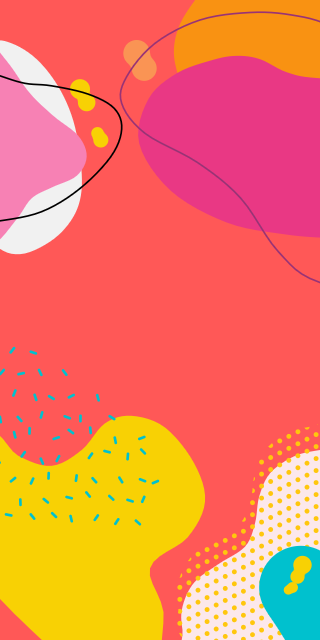
A Shadertoy shader for this background:

```glsl
// Flat collage of soft blobs, loose outlines, confetti dashes and a dotted patch.
// Blobs are closed Catmull-Rom curves turned into signed distances; pebbles are
// smooth unions of circles; dots and confetti are repeated cells.
#define DESIGN_HEIGHT 768.0
#define KNOTS 14
#define CURVE_STEPS 6
#define INK_HALF_WIDTH 1.0
#define DOT_RADIUS 2.9
#define DOT_SHIFT vec2(5.0, 29.0)
#define CONFETTI_CELL 25.5
#define CONFETTI_JITTER 14.0

const vec2 ORANGE_CAP[KNOTS] = vec2[KNOTS](
    vec2(252, -20), vec2(232, 3), vec2(216, 29), vec2(209, 55), vec2(211, 80), vec2(222, 105), vec2(260, 140),
    vec2(330, 150), vec2(420, 140), vec2(450, 90), vec2(450, 0), vec2(410, -60), vec2(340, -70), vec2(290, -55));
const vec2 MAGENTA_BLOB[KNOTS] = vec2[KNOTS](
    vec2(255, 72), vec2(284, 67), vec2(312, 71), vec2(345, 87), vec2(385, 94), vec2(500, 98), vec2(500, 290),
    vec2(400, 286), vec2(340, 281), vec2(272, 267), vec2(205, 229), vec2(167, 172), vec2(178, 119), vec2(212, 88));
const vec2 PURPLE_LOOP[KNOTS] = vec2[KNOTS](
    vec2(500, 80), vec2(400, 32), vec2(350, 18), vec2(300, 15), vec2(240, 24), vec2(186, 52), vec2(152, 92),
    vec2(146, 124), vec2(174, 160), vec2(237, 195), vec2(289, 238), vec2(334, 302), vec2(384, 339), vec2(500, 360));
const vec2 WHITE_BLOB[KNOTS] = vec2[KNOTS](
    vec2(-60, 70), vec2(-12, 50), vec2(14, 52), vec2(44, 71), vec2(70, 104), vec2(88, 145), vec2(97, 195),
    vec2(97, 235), vec2(85, 265), vec2(60, 290), vec2(24, 305), vec2(-8, 293), vec2(-60, 240), vec2(-80, 170));
const vec2 PINK_BLOB[KNOTS] = vec2[KNOTS](
    vec2(-60, 0), vec2(-20, 36), vec2(0, 63), vec2(14, 81), vec2(36, 112), vec2(64, 139), vec2(94, 163),
    vec2(104, 188), vec2(92, 211), vec2(62, 225), vec2(38, 238), vec2(20, 263), vec2(-10, 296), vec2(-60, 320));
const vec2 BLACK_LOOP[KNOTS] = vec2[KNOTS](
    vec2(-80, 60), vec2(-30, 80), vec2(0, 91), vec2(30, 100), vec2(62, 103), vec2(106, 113), vec2(137, 130),
    vec2(146, 155), vec2(133, 188), vec2(95, 227), vec2(50, 254), vec2(0, 265), vec2(-40, 268), vec2(-90, 260));
const vec2 YELLOW_BLOB[KNOTS] = vec2[KNOTS](
    vec2(-20, 518), vec2(22, 547), vec2(62, 559), vec2(98, 540), vec2(126, 508), vec2(158, 499), vec2(198, 513),
    vec2(233, 556), vec2(246, 602), vec2(225, 645), vec2(180, 682), vec2(196, 748), vec2(150, 850), vec2(-100, 600));
const vec2 CREAM_BLOB[KNOTS] = vec2[KNOTS](
    vec2(430, 535), vec2(384, 540), vec2(352, 548), vec2(324, 568), vec2(311, 596), vec2(306, 628), vec2(294, 656),
    vec2(262, 677), vec2(233, 699), vec2(219, 728), vec2(219, 756), vec2(230, 800), vec2(350, 850), vec2(480, 800));

const vec3 CORAL = vec3(1.0, 0.345, 0.341), ORANGE = vec3(0.976, 0.573, 0.071);
const vec3 MAGENTA = vec3(0.914, 0.22, 0.518), PURPLE = vec3(0.6, 0.2, 0.46);
const vec3 APRICOT = vec3(0.98, 0.58, 0.33), WHITE = vec3(0.945), PINK = vec3(0.969, 0.506, 0.706);
const vec3 YELLOW = vec3(0.973, 0.82, 0.016), CREAM = vec3(0.99, 0.91, 0.92);
const vec3 DOT_GOLD = vec3(1.0, 0.78, 0.05), TEAL = vec3(0.0, 0.757, 0.808);

// Signed distance to a closed smooth curve through the knots
float blob(vec2 q, vec2 knot[KNOTS]) {
    float nearest = 1e9, side = 1.0;
    vec2 a = knot[0];
    for (int i = 0; i < KNOTS; i++) {
        vec2 p0 = knot[(i + KNOTS - 1) % KNOTS], p1 = knot[i];
        vec2 p2 = knot[(i + 1) % KNOTS], p3 = knot[(i + 2) % KNOTS];
        for (int k = 1; k <= CURVE_STEPS; k++) {
            float t = float(k) / float(CURVE_STEPS);
            vec2 b = p1 + 0.5 * t * (p2 - p0 + t * (2.0 * p0 - 5.0 * p1 + 4.0 * p2 - p3
                   + t * (3.0 * (p1 - p2) + p3 - p0)));
            vec2 e = b - a, w = q - a;
            vec2 gap = w - e * clamp(dot(w, e) / dot(e, e), 0.0, 1.0);
            nearest = min(nearest, dot(gap, gap));
            bvec3 crossing = bvec3(q.y >= a.y, q.y < b.y, e.x * w.y > e.y * w.x);
            if (all(crossing) || !any(crossing)) side = -side;
            a = b;
        }
    }
    return side * sqrt(nearest);
}

// Two circles (centre, radius) melted together
float pebble(vec2 q, vec3 a, vec3 b) {
    float da = length(q - a.xy) - a.z, db = length(q - b.xy) - b.z;
    float blend = 0.4 * min(a.z, b.z), h = max(blend - abs(da - db), 0.0);
    return min(da, db) - h * h / (4.0 * blend);
}

vec3 hash3(vec2 cell) {
    return fract(sin(vec3(dot(cell, vec2(127.1, 311.7)), dot(cell, vec2(269.5, 183.3)),
                          dot(cell, vec2(419.2, 371.9)))) * 43758.5);
}

// Randomly turned dashes, one per staggered cell, inside a rounded wedge
float confetti(vec2 q) {
    float row = floor(q.y / CONFETTI_CELL), stagger = 0.5 * mod(row, 2.0);
    vec2 cell = vec2(floor(q.x / CONFETTI_CELL - stagger), row);
    vec3 rnd = hash3(cell);
    vec2 centre = (cell + vec2(0.5 + stagger, 0.5)) * CONFETTI_CELL + (rnd.xy - 0.5) * CONFETTI_JITTER;
    bool kept = centre.y > 362.0 + 0.9 * centre.x && centre.y < 633.0
             && length(centre - vec2(40, 500)) < 180.0;
    vec2 dir = vec2(cos(rnd.z * 3.1416), sin(rnd.z * 3.1416)), v = q - centre;
    float d = length(v - dir * clamp(dot(v, dir), -3.2, 3.2)) - 1.6;
    return kept ? d : 1e3;
}

// Sheared lattice of round dots
float dots(vec2 q) {
    vec2 v = q - vec2(303, 560);
    float column = round(v.x / 10.9);
    v -= column * vec2(10.9, -5.5);
    v.y -= 14.4 * round(v.y / 14.4);
    return length(v) - DOT_RADIUS;
}

void mainImage(out vec4 fragColor, in vec2 fragCoord) {
    // Design units, measured down from the top left
    float unit = DESIGN_HEIGHT / iResolution.y;
    vec2 q = vec2(fragCoord.x, iResolution.y - fragCoord.y) * unit;
    vec3 col = CORAL;
    #define PAINT(colour, d) col = mix(col, colour, clamp(0.5 - (d) / unit, 0.0, 1.0))

    // Upper right
    PAINT(ORANGE, blob(q, ORANGE_CAP));
    PAINT(MAGENTA, blob(q, MAGENTA_BLOB));
    PAINT(APRICOT, pebble(q, vec3(164, 64, 16), vec3(173, 82, 15)));
    PAINT(PURPLE, abs(blob(q, PURPLE_LOOP)) - INK_HALF_WIDTH);

    // Upper left
    PAINT(WHITE, blob(q, WHITE_BLOB));
    PAINT(PINK, blob(q, PINK_BLOB));
    PAINT(YELLOW, pebble(q, vec3(96, 107, 12), vec3(104, 123, 10.5)));
    PAINT(YELLOW, pebble(q, vec3(117, 160, 7.5), vec3(121, 168, 9)));
    PAINT(vec3(0), abs(blob(q, BLACK_LOOP)) - INK_HALF_WIDTH);

    // Lower left
    PAINT(YELLOW, blob(q, YELLOW_BLOB));
    PAINT(TEAL, confetti(q));

    // Lower right
    PAINT(CREAM, blob(q, CREAM_BLOB));
    PAINT(DOT_GOLD, max(dots(q), blob(q + DOT_SHIFT, CREAM_BLOB)));
    PAINT(TEAL, pebble(q, vec3(361, 705, 50), vec3(392, 742, 56)));
    PAINT(YELLOW, pebble(q, vec3(363, 678, 11), vec3(357, 692, 8.5)));
    PAINT(YELLOW, pebble(q, vec3(351, 705, 6.5), vec3(346, 708, 5.5)));

    fragColor = vec4(col, 1.0);
}
```
